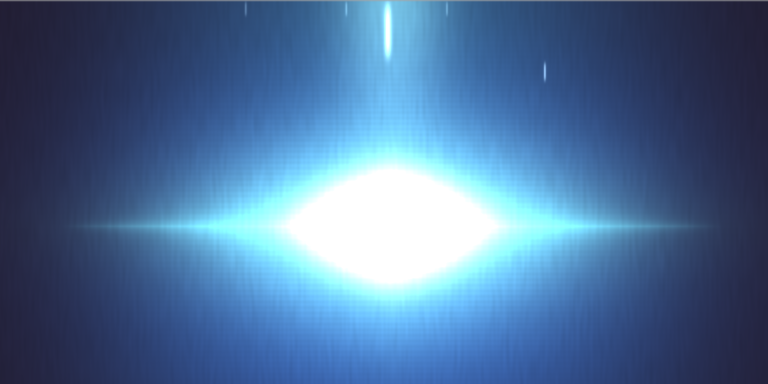
Reproduce this background procedurally as a Shadertoy shader.

```glsl
// A white-hot flare in a dark blue haze, crossed by a thin horizontal streak
// and lit from above by a pale beam. Soft additive falloffs build the light;
// stretched gradient noise and fine rows add a woven grain.

#define FLARE_CENTER vec2(1.02, 0.411)
#define CORE_SIZE    vec2(0.25, 0.155)
#define GLOW_SIZE    vec2(0.50, 0.25)
#define HAZE_WIDTH   0.65
#define STREAK_REACH 0.86
#define BEAM_WIDTH   0.13
#define ROW_HEIGHT   0.0145
#define GRAIN_AMOUNT 0.07

const vec3 EDGE_PURPLE = vec3(0.13, 0.11, 0.19);
const vec3 NAVY        = vec3(0.14, 0.19, 0.32);
const vec3 HAZE_BLUE   = vec3(0.12, 0.30, 0.60);
const vec3 GLOW_CYAN   = vec3(0.50, 0.85, 0.50);
const vec3 CORE_LIGHT  = vec3(0.85, 0.60, 0.30);
const vec3 STREAK_CYAN = vec3(0.18, 0.42, 0.38);
const vec3 BEAM_CYAN   = vec3(0.24, 0.36, 0.32);
const vec3 BEAM_TEAL   = vec3(0.06, 0.17, 0.18);

vec2 hashGradient(vec2 cell) {
    vec2 h = vec2(dot(cell, vec2(127.1, 311.7)), dot(cell, vec2(269.5, 183.3)));
    return 2.0 * fract(sin(h) * 43758.5) - 1.0;
}

float gradientNoise(vec2 p) {
    vec2 i = floor(p), f = fract(p);
    vec2 u = f * f * (3.0 - 2.0 * f);
    vec2 e = vec2(1.0, 0.0);
    float a = dot(hashGradient(i), f);
    float b = dot(hashGradient(i + e), f - e);
    float c = dot(hashGradient(i + e.yx), f - e.yx);
    float d = dot(hashGradient(i + 1.0), f - 1.0);
    return mix(mix(a, b, u.x), mix(c, d, u.x), u.y);
}

float gauss(float x) { return exp(-x * x); }

// Rounded diamond distance: power 1 is a diamond, 2 an ellipse.
float diamond(vec2 d, vec2 size, float power) {
    vec2 q = pow(abs(d) / size + 1e-4, vec2(power));
    return pow(q.x + q.y, 1.0 / power);
}

// Thin vertical glint, size holding its half width and half length.
float glint(vec2 p, vec2 center, vec2 size) {
    vec2 q = (p - center) / size;
    return gauss(q.x) * exp(-pow(abs(q.y), 4.0));
}

vec3 flare(vec2 d) {
    float hazeHeight = mix(0.57, 0.41, smoothstep(-0.1, 0.1, d.y));
    vec3 light = HAZE_BLUE * gauss(d.x / HAZE_WIDTH) * gauss(d.y / hazeHeight);
    light += GLOW_CYAN * gauss(diamond(d, GLOW_SIZE, 1.35));
    light += CORE_LIGHT * exp(-pow(diamond(d, CORE_SIZE, 1.5), 4.0));

    // The streak thins and fades toward its tips.
    float taper = 1.0 - smoothstep(0.15, STREAK_REACH, abs(d.x));
    float thickness = 0.010 + 0.035 * taper;
    return light + STREAK_CYAN * sqrt(taper) * exp(-abs(d.y) / thickness);
}

vec3 beam(vec2 p, float dx) {
    float fade = smoothstep(0.50, 1.0, p.y);
    return fade * (BEAM_CYAN * gauss(dx / BEAM_WIDTH) + BEAM_TEAL * gauss(dx / 0.42));
}

float glints(vec2 p) {
    float light = glint(p, vec2(1.010, 0.92), vec2(0.008, 0.065));
    light += 0.6 * glint(p, vec2(1.419, 0.813), vec2(0.003, 0.023));
    for (int i = 0; i < 3; i++) {
        vec2 center = vec2(0.640 + 0.262 * float(i), 0.977);
        light += 0.25 * glint(p, center, vec2(0.003, 0.018));
    }
    return light;
}

void mainImage(out vec4 fragColor, in vec2 fragCoord) {
    vec2 p = fragCoord / iResolution.xy * vec2(2.0, 1.0);
    vec2 d = p - FLARE_CENTER;

    // Background and light
    vec3 color = mix(EDGE_PURPLE, NAVY, exp(-pow(abs(d.x) / 0.78, 4.0)));
    color += flare(d) + beam(p, d.x);

    // Vertical fibres and fine horizontal rows
    float fibre = gradientNoise(p * vec2(110.0, 14.0));
    float rows = sin(6.2832 * p.y / ROW_HEIGHT) * gauss(d.x / 0.6) * gauss(d.y / 0.4);
    color *= 1.0 + GRAIN_AMOUNT * fibre + 0.02 * rows;

    // Glints and the pale rim along the top
    color += vec3(0.65, 0.75, 0.75) * glints(p);
    color = mix(color, vec3(0.65), 0.6 * smoothstep(0.995, 0.998, p.y));
    fragColor = vec4(clamp(color, 0.0, 1.0), 1.0);
}
```
